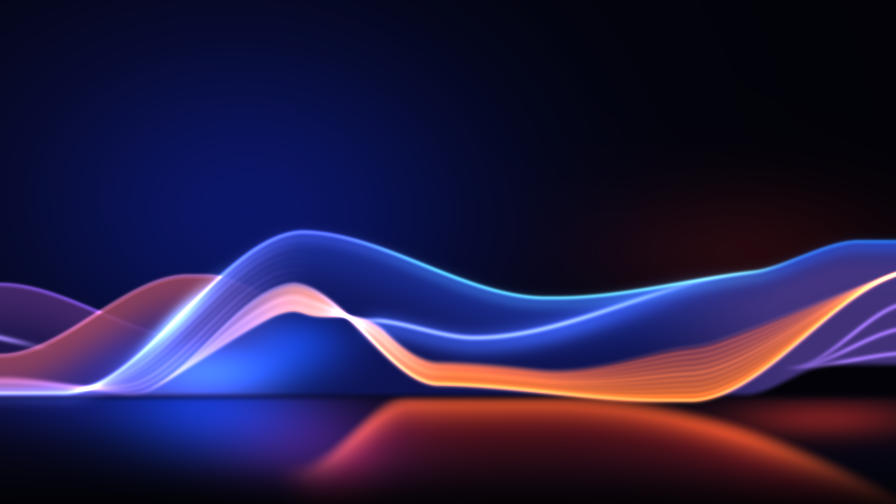
Reproduce this background procedurally as a Shadertoy shader.

```glsl
// Translucent silk waves of blue and orange light over a dark glossy floor.
// Each wave is a height curve summed from smooth ramps; sheets are filled below
// the curves, then fine strands and glowing rims are added on top.

float hash(float n) { return fract(sin(n * 127.1) * 43758.5453); }

float ramp(float a, float b, float x) { return smoothstep(a, b, x); }

// Gaussian spot in canvas units
float spot(vec2 p, vec2 center, vec2 radius) {
    vec2 d = (p - center) / radius;
    return exp(-dot(d, d));
}

// Soft line along a height curve, corrected for its slope
float line(float y, float curve, float width) {
    float slope = dFdx(curve) * iResolution.y;
    float d = (y - curve) * inversesqrt(1.0 + slope * slope);
    width = max(width, 0.8 / iResolution.y);
    return exp(-d * d / (width * width));
}

// Height curves of the waves
float blueCrest(float x) {
    return 0.22 + 0.32 * ramp(0.07, 0.34, x) - 0.131 * ramp(0.335, 0.61, x)
         + 0.058 * ramp(0.62, 0.90, x) + 0.054 * ramp(0.84, 0.96, x);
}
float ribbonBase(float x) {
    return 0.215 + 0.222 * ramp(0.14, 0.33, x) - 0.2 * ramp(0.325, 0.49, x)
         - 0.032 * ramp(0.48, 0.74, x) + 0.26 * ramp(0.77, 1.03, x);
}
float ribbonWidth(float x) {
    return mix(-0.055 * ramp(0.17, 0.3, x), 0.045, ramp(0.34, 0.43, x))
         + 0.065 * ramp(0.6, 0.79, x) - 0.108 * ramp(0.8, 1.0, x);
}

vec3 backdrop(vec2 p) {
    vec3 col = vec3(0.008, 0.008, 0.03);
    col += vec3(0.02, 0.06, 0.30) * spot(p, vec2(0.29, 0.56), vec2(0.25, 0.34));
    col += vec3(0.015, 0.02, 0.09) * spot(p, vec2(0.15, 0.75), vec2(0.45, 0.5));
    return col + vec3(0.13, 0.025, 0.02) * spot(p, vec2(0.83, 0.5), vec2(0.17, 0.13));
}

vec3 glossyFloor(vec2 p) {
    vec3 col = vec3(0.02, 0.02, 0.07);
    col += vec3(0.04, 0.18, 0.62) * spot(p, vec2(0.24, 0.19), vec2(0.11, 0.10));
    col += vec3(0.04, 0.06, 0.28) * spot(p, vec2(0.08, 0.21), vec2(0.14, 0.08));
    col += vec3(0.20, 0.06, 0.25) * spot(p, vec2(0.35, 0.12), vec2(0.10, 0.10));
    // Arched reflection of the orange ribbon
    float right = max(p.x - 0.6, 0.0);
    float arch = 0.212 - 0.14 * (1.0 - ramp(0.33, 0.46, p.x)) - 1.25 * right * right;
    float depth = arch - p.y;
    float glow = ramp(-0.02, 0.025, depth) * exp(-max(depth, 0.0) / 0.075);
    glow *= ramp(0.3, 0.42, p.x) * (1.0 - 0.6 * ramp(0.82, 1.0, p.x));
    col += glow * mix(vec3(1.0, 0.36, 0.12), vec3(0.75, 0.12, 0.08), ramp(0.0, 0.08, depth));
    col += vec3(0.42, 0.09, 0.05) * spot(p, vec2(0.92, 0.17), vec2(0.11, 0.04));
    return col * ramp(-0.06, 0.1, p.y);
}

void mainImage(out vec4 fragColor, in vec2 fragCoord) {
    vec2 p = fragCoord / iResolution.xy;
    float x = p.x, y = p.y;
    float crest = blueCrest(x), base = ribbonBase(x), width = ribbonWidth(x);
    vec3 col = mix(glossyFloor(p), backdrop(p), ramp(0.2, 0.225, y));
    float ground = ramp(0.208, 0.225, y - 0.06 * ramp(0.83, 0.93, x));

    // Violet and coral sheets on the left
    float violet = 0.436 - 0.11 * ramp(0.0, 0.22, x);
    float coral = 0.295 + 0.158 * ramp(0.0, 0.21, x) - 0.06 * ramp(0.23, 0.34, x);
    float fade = 1.0 - ramp(0.12, 0.25, x);
    vec3 tint = mix(vec3(0.30, 0.17, 0.45), vec3(0.13, 0.09, 0.33), ramp(0.0, 0.13, violet - y));
    col = mix(col, tint, 0.85 * fade * ground * ramp(0.0, 0.006, violet - y));
    col += vec3(0.42, 0.25, 0.60) * line(y, violet, 0.004) * fade;
    fade = 1.0 - ramp(0.24, 0.34, x);
    tint = mix(vec3(0.62, 0.28, 0.38), vec3(0.22, 0.17, 0.55), ramp(0.0, 0.13, coral - y));
    col = mix(col, tint, 0.85 * fade * ground * ramp(0.0, 0.006, coral - y));
    col += vec3(0.55, 0.28, 0.30) * line(y, coral, 0.004) * fade;
    col += vec3(0.45, 0.38, 0.6) * line(y, 0.33 - 0.4 * x, 0.006) * (1.0 - ramp(0.0, 0.06, x));

    // Large blue sheet, lighter to the left and violet to the right
    float depth = crest - y;
    tint = mix(vec3(0.11, 0.19, 0.62), vec3(0.06, 0.08, 0.34), ramp(0.0, 0.16, depth));
    tint = mix(tint, vec3(0.36, 0.33, 0.76), 0.75 * (1.0 - ramp(0.2, 0.36, x)));
    tint = mix(tint, vec3(0.34, 0.25, 0.58), 0.8 * ramp(0.68, 0.9, x) * ramp(0.0, 0.1, depth + 0.03));
    col = mix(col, tint, 0.88 * ground * ramp(0.0, 0.006, depth));
    col += vec3(0.05, 0.28, 0.65) * spot(p, vec2(0.24, 0.26), vec2(0.085, 0.05)) * ground;
    col += vec3(0.03, 0.16, 0.45) * spot(p, vec2(0.33, 0.32), vec2(0.06, 0.06)) * ground;

    // Inner fold and its light
    float fold = 0.365 - 0.035 * ramp(0.41, 0.53, x) + 0.13 * ramp(0.53, 0.86, x);
    fade = ramp(0.39, 0.43, x) * (1.0 - ramp(0.62, 0.86, x));
    col += fade * (vec3(0.45, 0.48, 0.7) * line(y, fold, 0.005)
                 + vec3(0.12, 0.20, 0.42) * line(y, fold - 0.012, 0.025));

    // Rim of the blue crest
    vec3 rim = mix(vec3(0.35, 0.42, 0.85), vec3(0.35, 0.8, 0.9), ramp(0.36, 0.5, x));
    rim = mix(rim, vec3(0.1, 0.42, 0.85), ramp(0.82, 0.9, x));
    col += rim * (0.85 * line(y, crest, 0.004) + 0.2 * line(y, crest - 0.01, 0.016));
    col += vec3(0.35, 0.6, 0.75) * line(y, crest, 0.018) * spot(p, vec2(0.195, 0.37), vec2(0.05, 0.09));

    // Bundle of pale strands rising from the lower left
    for (int i = 0; i < 8; i++) {
        float k = float(i) / 7.0;
        float strand = mix(crest, base, k) + 0.035 * k * (1.0 - ramp(0.0, 0.18, x));
        fade = (1.0 - ramp(0.18, 0.36, x)) * (0.12 + 0.26 * hash(float(i) + 2.0));
        col += fade * mix(vec3(0.5, 0.65, 1.0), vec3(0.9, 0.55, 0.8), k) * line(y, strand, 0.005);
    }

    // Twisting ribbon: pink, then peach, then orange
    float low = min(base, base + width), high = max(base, base + width);
    float s = clamp((y - low) / max(high - low, 0.004), 0.0, 1.0);
    vec3 warm = mix(vec3(0.62, 0.42, 0.72), vec3(0.9, 0.55, 0.5), ramp(0.25, 0.36, x));
    warm = mix(warm, mix(vec3(0.95, 0.45, 0.16), vec3(0.66, 0.25, 0.28), s), ramp(0.38, 0.52, x));
    float body = ramp(-0.004, 0.004, y - low) * ramp(-0.004, 0.012, high - y);
    col = mix(col, warm, body * ramp(0.18, 0.34, x) * (0.9 - 0.35 * s * ramp(0.5, 0.8, x)));
    for (int i = 0; i < 11; i++) {
        float k = float(i) / 10.0;
        float bright = (0.1 + 0.3 * hash(float(i) + 7.0)) * (1.0 - 0.6 * k * ramp(0.45, 0.7, x));
        vec3 thread = mix(vec3(0.9, 0.7, 0.8), vec3(0.9, 0.5, 0.18), ramp(0.38, 0.5, x));
        col += bright * ramp(0.15, 0.3, x) * thread * line(y, base + width * k, 0.004);
    }
    col += vec3(0.5, 0.3, 0.2) * line(y, base, 0.005) * ramp(0.3, 0.4, x);

    // Pale trailing threads at the right edge
    for (int i = 0; i < 3; i++) {
        float k = float(i);
        float tail = 0.27 + (0.13 - 0.05 * k) * ramp(0.88, 1.02, x);
        col += vec3(0.36, 0.26, 0.48) * line(y, tail, 0.005) * ramp(0.87, 0.96, x);
    }
    fragColor = vec4(clamp(col, 0.0, 1.0), 1.0);
}
```
